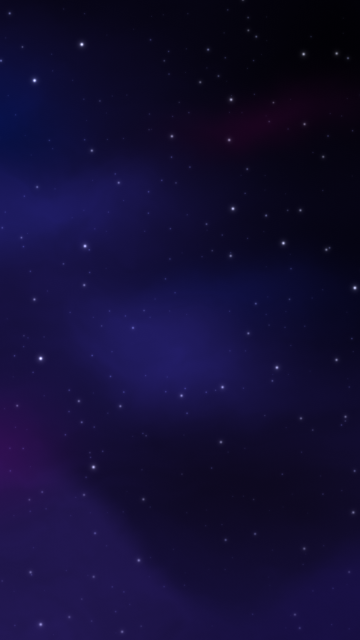
A Shadertoy shader for this background:

```glsl
// Deep indigo night sky with soft nebula haze and scattered stars

float hash(vec2 p) {
    return fract(sin(dot(p, vec2(127.1, 311.7))) * 43758.5453);
}

float valueNoise(vec2 p) {
    vec2 cell = floor(p), f = fract(p);
    f = f * f * (3.0 - 2.0 * f);
    float low = mix(hash(cell), hash(cell + vec2(1, 0)), f.x);
    float high = mix(hash(cell + vec2(0, 1)), hash(cell + vec2(1, 1)), f.x);
    return mix(low, high, f.y);
}

float fbm(vec2 p) {
    float sum = 0.0, amp = 0.5;
    for (int i = 0; i < 5; i++) {
        sum += amp * valueNoise(p);
        p = mat2(1.6, 1.2, -1.2, 1.6) * p + 7.3;
        amp *= 0.5;
    }
    return sum;
}

// Blend a tint into the sky with a soft, slanted elliptical falloff
vec3 haze(vec3 sky, vec2 p, vec2 centre, vec2 radius, float slope, vec3 tint, float opacity) {
    vec2 d = p - centre;
    d.y -= slope * d.x;
    d /= radius;
    return mix(sky, tint, opacity * exp(-dot(d, d)));
}

// One jittered star per grid cell, present with the given chance
float starLayer(vec2 p, float cellSize, float chance, float radius, float pixel, float seed) {
    vec2 cell = floor(p / cellSize);
    vec2 id = cell + seed;
    vec2 jitter = vec2(hash(id), hash(id + 19.7));
    vec2 d = p - (cell + mix(vec2(0.15), vec2(0.85), jitter)) * cellSize;
    float power = hash(id + 41.3);
    float size = max(radius * mix(0.7, 1.15, power), 0.6 * pixel);
    float r2 = dot(d, d) / (size * size);
    float glow = exp(-r2) + 0.16 * exp(-r2 * 0.14);
    return step(hash(id + 73.9), chance) * mix(0.25, 1.0, power * power) * glow;
}

vec3 nebula(vec2 p) {
    // Gently warped coordinates keep the haze irregular
    vec2 warp = vec2(fbm(p * 5.0), fbm(p * 5.0 + 31.0)) - 0.5;
    vec2 q = p + 0.09 * warp;
    vec3 sky = vec3(0.085, 0.062, 0.235);

    // Dark regions
    sky = haze(sky, q, vec2(0.10, 1.06), vec2(0.40, 0.16), 0.0, vec3(0.025, 0.018, 0.085), 0.9);
    sky = haze(sky, q, vec2(0.58, 0.58), vec2(0.20, 0.20), 0.0, vec3(0.018, 0.014, 0.085), 0.9);
    sky = haze(sky, q, vec2(0.53, 0.93), vec2(0.33, 0.32), 0.0, vec3(0.006, 0.004, 0.022), 1.0);
    sky = haze(sky, q, vec2(0.40, 0.23), vec2(0.27, 0.13), -0.1, vec3(0.048, 0.032, 0.115), 0.95);

    // Blue and indigo glows
    sky = haze(sky, q, vec2(-0.02, 0.80), vec2(0.14, 0.10), 0.0, vec3(0.025, 0.065, 0.28), 0.9);
    sky = haze(sky, q, vec2(0.00, 0.66), vec2(0.24, 0.07), 0.1, vec3(0.125, 0.115, 0.41), 0.9);
    sky = haze(sky, q, vec2(0.36, 0.55), vec2(0.17, 0.06), 0.0, vec3(0.05, 0.065, 0.27), 0.6);
    sky = haze(sky, q, vec2(0.25, 0.47), vec2(0.17, 0.08), -0.15, vec3(0.135, 0.115, 0.40), 0.95);

    // Magenta wisp
    sky = haze(sky, q, vec2(0.42, 0.82), vec2(0.12, 0.04), 0.2, vec3(0.115, 0.015, 0.12), 0.75);

    // Low violet cloud bank, high on the left and dipping before the right edge
    float crest = mix(0.30, 0.04, smoothstep(0.02, 0.36, q.x))
                + 0.10 * smoothstep(0.38, 0.56, q.x);
    float bank = 1.0 - smoothstep(-0.045, 0.035, q.y - crest);
    vec3 bankTint = mix(vec3(0.135, 0.095, 0.325), vec3(0.09, 0.06, 0.255), smoothstep(0.1, 0.5, q.x));
    sky = mix(sky, bankTint, 0.9 * bank);
    sky = haze(sky, q, vec2(-0.02, 0.29), vec2(0.10, 0.075), 0.0, vec3(0.21, 0.055, 0.33), 0.75);

    // Faint horizontal streaks
    float streaks = fbm(vec2(p.x * 4.0, p.y * 14.0) + 3.0 * warp);
    return sky * (1.0 + 0.35 * (streaks - 0.48));
}

void mainImage(out vec4 fragColor, in vec2 fragCoord) {
    vec2 p = fragCoord / iResolution.y;
    float pixel = 1.0 / iResolution.y;
    vec3 colour = nebula(p);

    // Sparse bright stars over a dust of faint ones
    float bright = starLayer(p, 0.082, 0.62, 0.0021, pixel, 5.0);
    float medium = starLayer(p + 0.017, 0.065, 0.35, 0.0016, pixel, 57.0);
    float faint = starLayer(p, 0.031, 0.45, 0.0012, pixel, 113.0);
    float fade = mix(0.55, 1.0, smoothstep(0.05, 0.45, p.y));
    colour += vec3(0.88, 0.90, 1.0) * bright * fade * 0.9;
    colour += vec3(0.70, 0.74, 0.95) * medium * fade * 0.45;
    colour += vec3(0.45, 0.48, 0.75) * faint * fade * 0.28;

    // Fine dither hides banding
    colour += (hash(fragCoord) - 0.5) / 255.0;
    fragColor = vec4(clamp(colour, 0.0, 1.0), 1.0);
}
```
